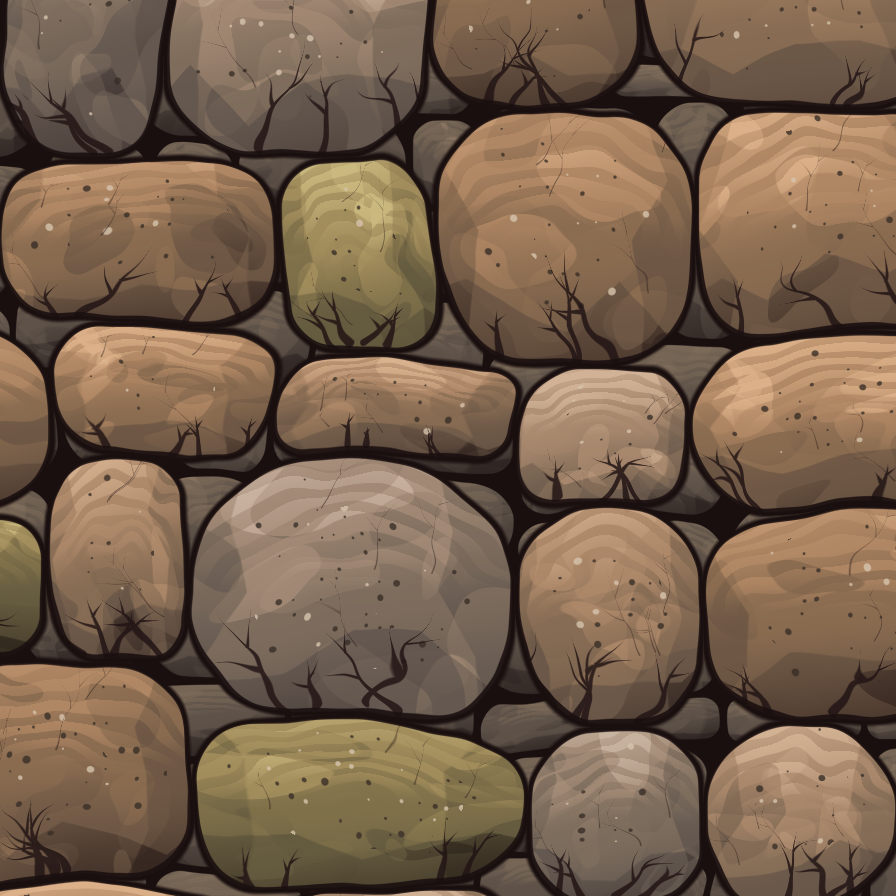
A Shadertoy shader for this texture:

```glsl
// Dry stone wall of rounded, painted boulders with facets, cracks and speckles.

const vec3 INK = vec3(0.10, 0.06, 0.06);

struct Stone { vec2 pos, size, id; float dist; };

float hash(vec2 p) {
  vec3 a = fract(p.xyx * vec3(0.1031, 0.1030, 0.0973));
  a += dot(a, a.yzx + 33.33);
  return fract((a.x + a.y) * a.z);
}

vec2 hash2(vec2 p) { return vec2(hash(p), hash(p + 41.7)); }

float noise(vec2 p) {
  vec2 i = floor(p), f = fract(p);
  f = f * f * (3.0 - 2.0 * f);
  return mix(mix(hash(i), hash(i + vec2(1, 0)), f.x),
             mix(hash(i + vec2(0, 1)), hash(i + 1.0), f.x), f.y);
}

vec2 wobble(vec2 p) { return vec2(noise(p), noise(p + 57.3)) - 0.5; }

// Angular 1D noise for chipped facet edges.
float zigzag(float x, vec2 seed) {
  float i = floor(x);
  return mix(hash(seed + i * 3.7), hash(seed + i * 3.7 + 3.7), x - i) * 2.0 - 1.0;
}

vec2 rotate(vec2 p, float a) {
  float c = cos(a), s = sin(a);
  return vec2(c * p.x - s * p.y, s * p.x + c * p.y);
}

vec2 lattice(vec2 id) { return id + (hash2(id + 11.0) - 0.5) * 0.62; }

// Nearest rounded block in an interlocking tiling of uneven rectangles.
Stone findStone(vec2 p, vec2 cell, float gap) {
  Stone best = Stone(vec2(0), vec2(1), vec2(0), 1e3);
  for (int k = 0; k < 9; k++) {
    vec2 id = floor(p / cell) + vec2(k % 3 - 1, k / 3 - 1);
    vec2 a = lattice(id), b = lattice(id + vec2(1, 0));
    vec2 c = lattice(id + 1.0), d = lattice(id + vec2(0, 1));
    bool even = mod(id.x + id.y, 2.0) < 0.5;
    vec2 lo = cell * (even ? vec2(d.x, a.y) : vec2(a.x, b.y));
    vec2 hi = cell * (even ? vec2(b.x, c.y) : vec2(c.x, d.y));
    vec2 size = 0.5 * (hi - lo) - gap;
    vec2 q = rotate(p - 0.5 * (lo + hi), (hash(id + 5.3) - 0.5) * 0.12);
    float radius = min(size.x, size.y) * mix(0.5, 0.85, hash(id + 2.9));
    vec2 bulge = q.yx / size.yx;
    vec2 e = abs(q) - size + radius + 0.06 * size * bulge * bulge;
    float dist = min(max(e.x, e.y), 0.0) + length(max(e, 0.0)) - radius;
    if (dist < best.dist) best = Stone(q, size, id, dist);
  }
  return best;
}

// Overlapping translucent ellipses, as a tone offset.
float patches(vec2 q, vec2 id, float soft) {
  float tone = 0.0;
  for (int i = 0; i < 14; i++) {
    vec2 seed = id + float(i) * 7.31;
    vec2 e = rotate(q - hash2(seed) * 2.0 + 1.0, hash(seed + 3.1) * 3.14);
    float edge = length(e * vec2(1.0, 2.2)) - mix(0.16, 0.6, hash(seed + 1.7));
    tone += (hash(seed + 9.4) - 0.48) * 0.22 * smoothstep(soft, -soft, edge);
  }
  return tone;
}

// Light from above: pale cap, curved bands, chipped dark foot and sides.
float stoneTone(Stone s, float aa) {
  vec2 q = s.pos / s.size;
  float soft = 1.5 * aa / min(s.size.x, s.size.y);
  vec2 w = q + 0.22 * wobble(q * 3.0 + s.id * 9.0);
  float tone = 0.60 + 0.20 * q.y - 0.04 * q.x + 0.2 * (hash(s.id + 8.2) - 0.5);
  tone += patches(w, s.id, soft);
  float arc = fract(length(w + vec2(0.0, 0.5)) * 5.0 + hash(s.id));
  tone += 0.09 * smoothstep(0.5 - soft * 5.0, 0.5, arc) * smoothstep(-0.1, 0.5, q.y);
  float foot = -0.55 + 0.25 * zigzag(q.x * 2.5, s.id);
  float side = 0.72 + 0.2 * zigzag(q.y * 2.0, s.id + 4.0);
  tone -= 0.14 * smoothstep(soft, -soft, q.y - foot);
  return tone - 0.11 * smoothstep(-soft, soft, abs(q.x + 0.08) - side);
}

vec3 toneColor(float t) {
  vec3 c = mix(vec3(0.20, 0.16, 0.15), vec3(0.40, 0.35, 0.31), smoothstep(0.05, 0.38, t));
  c = mix(c, vec3(0.50, 0.43, 0.36), smoothstep(0.38, 0.55, t));
  c = mix(c, vec3(0.64, 0.54, 0.45), smoothstep(0.55, 0.74, t));
  return mix(c, vec3(0.80, 0.71, 0.62), smoothstep(0.74, 0.98, t));
}

vec3 stoneTint(float h) {
  vec3 c = mix(vec3(1.08, 0.98, 0.87), vec3(0.98, 0.99, 1.02), smoothstep(0.2, 0.7, h));
  return mix(c, vec3(0.99, 1.02, 0.80), smoothstep(0.8, 0.87, h));
}

float taper(vec2 p, vec2 a, vec2 dir, float width) {
  float h = clamp(dot(p - a, dir) / dot(dir, dir), 0.0, 1.0);
  return length(p - a - dir * h) - width * (1.0 - h) + 0.0008 * h;
}

// Forked cracks: thick ones rise from the foot, hairlines lie anywhere.
float cracks(Stone s, float aa) {
  vec2 p = s.pos + 0.018 * wobble(s.pos * 32.0 + s.id * 5.0);
  float mask = 0.0;
  for (int i = 0; i < 8; i++) {
    vec2 seed = s.id + float(i) * 5.17 + 20.0;
    bool hair = i > 3;
    vec2 r = hash2(seed) * 2.0 - 1.0;
    vec2 a = s.size * (hair ? r * 0.75 : vec2(r.x * 0.85, -0.98));
    vec2 dir = s.size.y * mix(0.4, 0.95, hash(seed + 2.0)) * vec2(r.y, 1.0);
    float width = hair ? 0.0007 : 0.0045;
    float d = taper(p, a, dir, width);
    d = min(d, taper(p, a + dir * 0.4, rotate(dir, 0.8) * 0.4, width * 0.55));
    d = min(d, taper(p, a + dir * 0.6, rotate(dir, -0.7) * 0.35, width * 0.4));
    mask = max(mask, (hair ? 0.5 : 0.85) * smoothstep(aa, -aa, d));
  }
  return mask;
}

// Dark pits (negative) and pale flecks (positive).
float speckles(vec2 p, float density, float aa) {
  vec2 id = floor(p / 0.017);
  vec2 q = p - (id + 0.3 + 0.4 * hash2(id)) * 0.017;
  float radius = mix(0.001, 0.0042, pow(hash(id + 6.1), 2.0));
  float spot = smoothstep(aa, -aa, length(q) - radius) * step(hash(id + 3.3), density);
  return hash(id + 8.8) > 0.72 ? spot : -spot;
}

vec3 shadeStone(Stone s, float aa) {
  vec2 q = s.pos / s.size;
  vec3 color = toneColor(stoneTone(s, aa)) * stoneTint(hash(s.id + 14.6));
  float density = 0.36 * smoothstep(0.95, 0.25, length(q - vec2(0.0, 0.1)));
  float fleck = speckles(s.pos + s.id * 0.37, density, aa);
  vec3 fleckColor = fleck < 0.0 ? vec3(0.22, 0.18, 0.15) : vec3(0.84, 0.77, 0.68);
  color = mix(color, fleckColor, 0.8 * abs(fleck));
  color = mix(color, INK * 1.3, cracks(s, aa));
  float rim = 0.0015 + 0.0045 * smoothstep(0.2, -0.9, q.y) * noise(s.pos * 30.0 + s.id);
  return mix(color, INK, 0.9 * smoothstep(-aa, aa, s.dist + rim));
}

void mainImage(out vec4 fragColor, in vec2 fragCoord) {
  float aa = 0.8 / iResolution.y;
  vec2 uv = fragCoord / iResolution.y + vec2(2.13, 3.08);
  vec2 p = uv + 0.024 * wobble(uv * 7.0) + 0.005 * wobble(uv * 26.0);

  // Small shadowed stones wedged behind the large ones.
  Stone wedge = findStone(p + 5.37, vec2(0.13, 0.10), 0.004);
  Stone boulder = findStone(p, vec2(0.265, 0.208), 0.0035);
  vec3 wedgeColor = toneColor(stoneTone(wedge, aa) * 0.65) * 0.92;
  float lit = smoothstep(aa, -aa, wedge.dist) * smoothstep(0.003, 0.009, boulder.dist);
  vec3 color = mix(INK, wedgeColor, lit);

  color = mix(color, shadeStone(boulder, aa), smoothstep(aa, -aa, boulder.dist));
  fragColor = vec4(color, 1.0);
}
```
